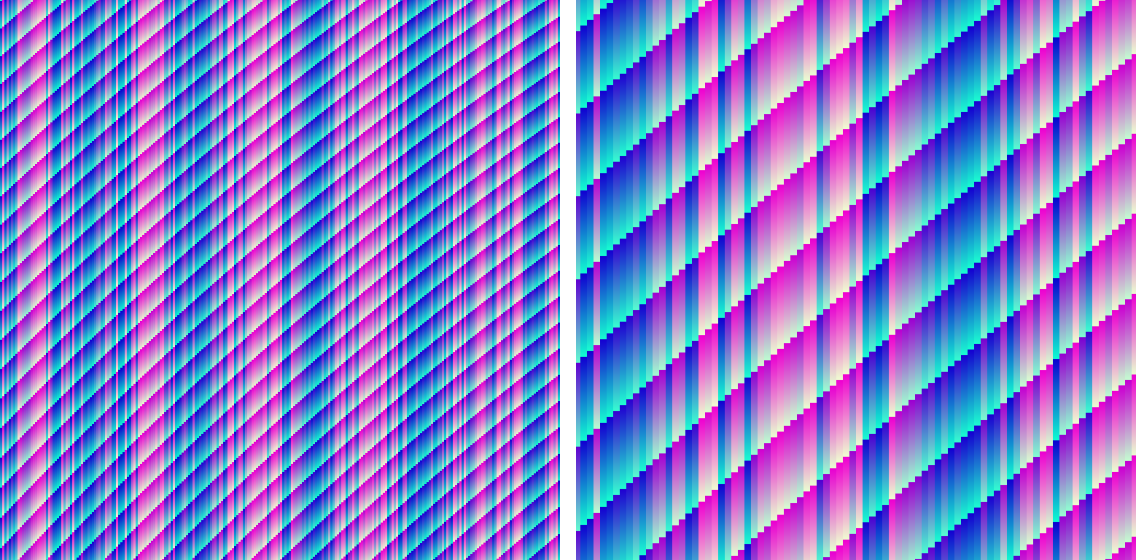
Left: the whole. Right: its middle third, enlarged.
This pattern is drawn by a WebGL 2 fragment shader. Its source:

```glsl
#version 300 es
precision highp float;
// Diagonal bands crossed by fine vertical stripes, in neon pink, blue and cyan.
// Green is a sawtooth over the distance to a far centre, so the bands bend a little;
// red is a tone per column, from a slow swing and a hash; blue is constant.

uniform vec2 u_resolution;
out vec4 fragColor;

const float TAU = 6.2831853;
const float COLUMNS = 256.0;               // stripes across the canvas
const float BAND_DENSITY = 27.0;           // bands per canvas unit, across the bands
const vec2 BAND_CENTRE = vec2(4.4, -4.07); // far below, to the right
const float BAND_ORIGIN = 6.117;           // radius of one band edge
const float SWINGS = 5.05;                 // broad pink and blue zones across
const float SWING_START = 0.33;
const float BLUE_LEVEL = 0.82;

// Hash without sine, 0 to 1
float hash11(float n) {
    n = fract(n * 0.1031);
    n *= n + 33.33;
    n *= n + n;
    return fract(n);
}

// Rising ramp with a softened drop
float softSaw(float t, float blur) {
    float ramp = fract(t);
    return ramp * (1.0 - smoothstep(1.0 - blur, 1.0, ramp));
}

// Red of one column: calm at the swing's extremes, scattered between them
float columnRed(float column) {
    float x = (column + 0.5) / COLUMNS;
    float swing = cos(TAU * (SWINGS * x - SWING_START));
    float calm = 0.85 * pow(abs(swing), 8.0);
    float scatter = smoothstep(0.08, 0.92, hash11(column + 17.0) + 0.12 * swing);
    float broad = 0.5 + 0.42 * swing;
    return mix(0.06 + 0.88 * scatter, broad, calm);
}

// Green of the bands, sampled at the column's middle so that edges step
float bandGreen(float column, float y, float blur) {
    vec2 p = vec2((column + 0.5) / COLUMNS, y);
    float radius = distance(p, BAND_CENTRE);
    return softSaw(BAND_DENSITY * (BAND_ORIGIN - radius), blur);
}

vec3 columnColour(float column, float y, float blur) {
    return vec3(columnRed(column), bandGreen(column, y, blur), BLUE_LEVEL);
}

void main() {
    vec2 uv = gl_FragCoord.xy / u_resolution;
    float bandBlur = min(BAND_DENSITY / u_resolution.y, 0.5);
    float stripeBlur = min(COLUMNS / u_resolution.x, 1.0);

    // Blend the two nearest columns over about one pixel
    float position = uv.x * COLUMNS - 0.5;
    float column = floor(position);
    float blend = smoothstep(0.5 - 0.5 * stripeBlur, 0.5 + 0.5 * stripeBlur, position - column);
    vec3 left = columnColour(column, uv.y, bandBlur);
    vec3 right = columnColour(column + 1.0, uv.y, bandBlur);
    fragColor = vec4(mix(left, right, blend), 1.0);
}
```
